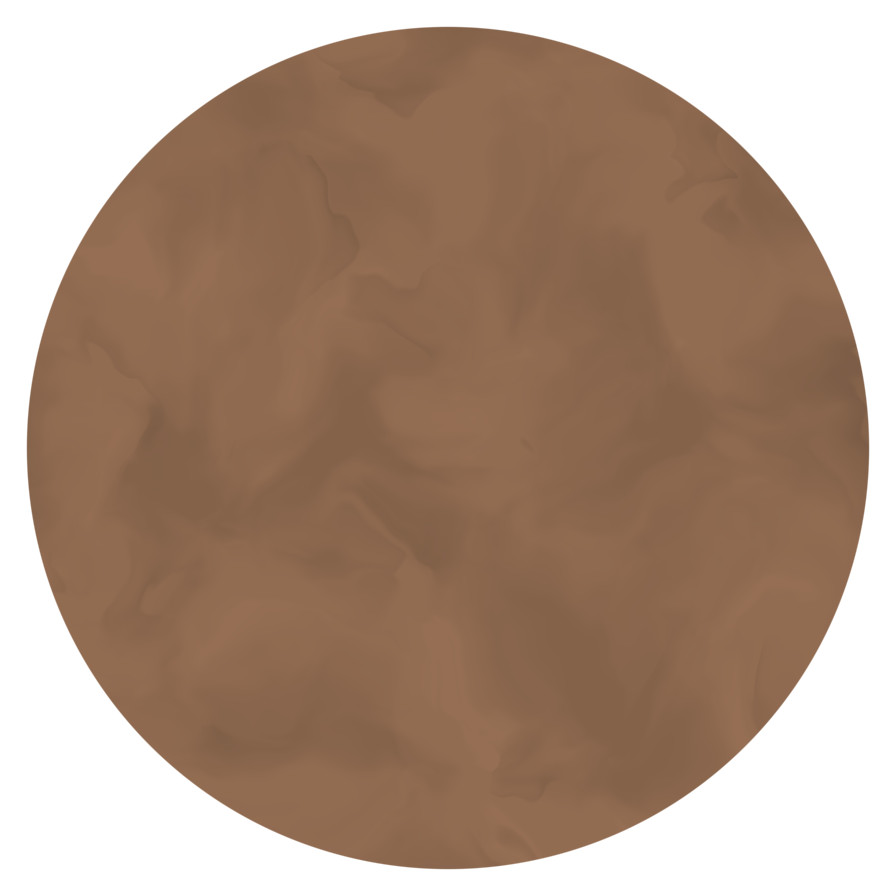
Reproduce this texture procedurally as a three.js fragment shader.

```glsl
varying vec2 vUv;

#define DISC_RADIUS 0.47
#define EDGE_SOFTNESS 0.001
#define FOLD_REPEATS 5.0
#define WARP_REPEATS 3.0
#define WARP_AMOUNT 0.13
#define CURL_AMOUNT 0.06
#define CREASE_WIDTH 0.16
#define CREASE_DEPTH 0.45
#define LIGHT_CLAY vec3(0.578, 0.428, 0.322)
#define DARK_CLAY vec3(0.485, 0.361, 0.274)
#define BACKGROUND vec3(1.0)

float hash(vec2 cell, float seed) {
  vec3 q = fract(vec3(cell.xyx + seed * 7.31) * vec3(0.1031, 0.1030, 0.0973));
  q += dot(q, q.yzx + 33.33);
  return fract((q.x + q.y) * q.z);
}

// Slope of a random direction at one wrapped lattice corner
float corner(vec2 cell, vec2 offset, float period, float seed) {
  float angle = 6.28318 * hash(mod(cell, period), seed);
  return dot(vec2(cos(angle), sin(angle)), offset);
}

// Gradient noise that repeats after a whole period
float noise(vec2 p, float period, float seed) {
  vec2 i = floor(p);
  vec2 f = fract(p);
  vec2 u = f * f * f * (f * (f * 6.0 - 15.0) + 10.0);
  vec2 x = vec2(1.0, 0.0);
  float low = mix(corner(i, f, period, seed),
                  corner(i + x, f - x, period, seed), u.x);
  float high = mix(corner(i + x.yx, f - x.yx, period, seed),
                   corner(i + 1.0, f - 1.0, period, seed), u.x);
  return mix(low, high, u.y);
}

float fbm(vec2 uv, float period, float seed) {
  float sum = 0.0;
  float weight = 1.0;
  for (int octave = 0; octave < 4; octave++) {
    sum += weight * noise(uv * period, period, seed);
    period *= 2.0;
    weight *= 0.45;
    seed += 1.0;
  }
  return sum;
}

vec2 warp(vec2 uv, float period, float seed) {
  return vec2(fbm(uv, period, seed), fbm(uv, period, seed + 11.0));
}

// Shadow with a crisp lip on one side, fading out on the other
float crease(float height) {
  float lip = smoothstep(-0.02, 0.02, height);
  return lip * exp(-max(height, 0.0) / CREASE_WIDTH);
}

void main() {
  // Two rounds of bending drag the noise into smeared folds
  vec2 bent = vUv + WARP_AMOUNT * warp(vUv, WARP_REPEATS, 1.0);
  vec2 curled = bent + CURL_AMOUNT * warp(bent, 6.0, 31.0);

  // Broad light plateaus between darker hollows
  float folds = fbm(curled, FOLD_REPEATS, 61.0);
  float tone = 0.35 + 0.6 * smoothstep(-0.5, 0.3, folds);

  // Creases show only in scattered patches
  float patches = smoothstep(-0.05, 0.4, fbm(bent, 6.0, 83.0));
  float lips = crease(fbm(curled, 4.0, 97.0));
  tone -= CREASE_DEPTH * patches * lips;

  // Faint lighter smears
  float smears = smoothstep(0.15, 0.4, fbm(curled, 9.0, 113.0));
  tone += 0.12 * smears;

  vec3 clay = mix(DARK_CLAY, LIGHT_CLAY, clamp(tone, 0.0, 1.1));
  float edge = length(vUv - 0.5) - DISC_RADIUS;
  float outside = smoothstep(-EDGE_SOFTNESS, EDGE_SOFTNESS, edge);
  gl_FragColor = vec4(mix(clay, BACKGROUND, outside), 1.0);
}
```
